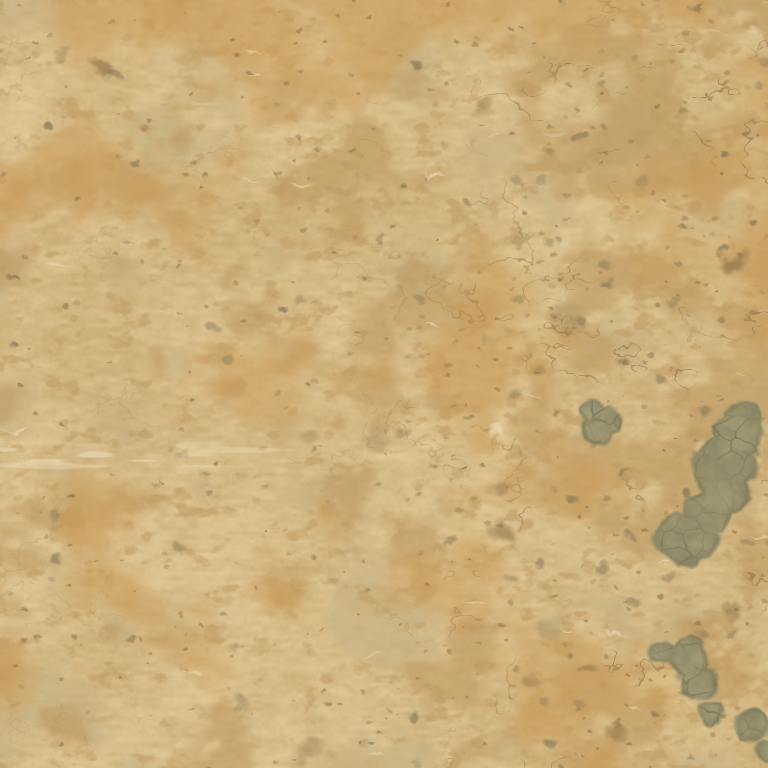
This texture is drawn by a Shadertoy shader. Its source:

```glsl
// Aged tan plaster: mottled noise with short horizontal fibres, warm stains,
// scattered brown specks and pale glints. Cracked grey-green paint flakes
// gather along the right side, built from chains of warped discs.

const vec3 PALE   = vec3(0.855, 0.757, 0.560);
const vec3 TAN    = vec3(0.805, 0.695, 0.485);
const vec3 WARM   = vec3(0.735, 0.590, 0.370);
const vec3 ORANGE = vec3(0.790, 0.610, 0.340);
const vec3 DUST   = vec3(0.770, 0.690, 0.515);
const vec3 BROWN  = vec3(0.500, 0.385, 0.240);
const vec3 OLIVE  = vec3(0.510, 0.460, 0.330);
const vec3 FLAKE  = vec3(0.605, 0.585, 0.445);
const vec3 CRACK  = vec3(0.430, 0.410, 0.310);
const vec3 GLINT  = vec3(0.940, 0.880, 0.750);

float hash(vec2 p) {
    vec3 q = fract(p.xyx * 0.1031);
    q += dot(q, q.yzx + 33.33);
    return fract((q.x + q.y) * q.z);
}

vec2 hash2(vec2 p) { return vec2(hash(p), hash(p + 37.2)); }

float noise(vec2 p) {
    vec2 i = floor(p), f = fract(p);
    f = f * f * (3.0 - 2.0 * f);
    return mix(mix(hash(i), hash(i + vec2(1, 0)), f.x),
               mix(hash(i + vec2(0, 1)), hash(i + vec2(1, 1)), f.x), f.y);
}

float fbm(vec2 p) {
    float sum = 0.0, amp = 0.533;
    for (int i = 0; i < 4; i++) {
        sum += amp * noise(p);
        p = mat2(1.6, 1.2, -1.2, 1.6) * p + 11.7;
        amp *= 0.5;
    }
    return sum;
}

vec2 warp(vec2 p, float seed) {
    return vec2(fbm(p + seed), fbm(p + seed + 41.0)) - 0.5;
}

// Ragged ellipses, one per occupied cell; share runs from left to right.
float specks(vec2 p, float cells, vec2 share, vec2 size, float seed) {
    vec2 q = p * cells + 0.5 * warp(p * cells * 2.2, seed);
    float mask = 0.0;
    for (int y = -1; y <= 1; y++)
    for (int x = -1; x <= 1; x++) {
        vec2 cell = floor(q) + vec2(x, y);
        vec2 rnd = hash2(cell + seed);
        float chance = mix(share.x, share.y, smoothstep(0.35, 0.8, cell.x / cells));
        float present = step(hash(cell + seed + 9.3), chance);
        vec2 d = (q - cell - rnd) / (size * mix(0.4, 1.0, rnd.x));
        mask = max(mask, present * mix(0.4, 1.0, rnd.y) * smoothstep(1.1, 0.3, length(d)));
    }
    return mask;
}

// Signed distance to jittered discs strung from a to b.
float chain(vec2 p, vec2 a, vec2 b, float radius, float seed) {
    float d = 1.0;
    for (int i = 0; i < 8; i++) {
        vec2 rnd = hash2(vec2(i, seed));
        vec2 centre = mix(a, b, float(i) / 7.0) + (rnd - 0.5) * radius * 1.3;
        d = min(d, length(p - centre) - radius * mix(0.55, 1.0, rnd.y));
    }
    return d;
}

// Gap between the two nearest cell points: zero on cell borders.
float cellGap(vec2 p) {
    float near = 9.0, next = 9.0;
    for (int y = -1; y <= 1; y++)
    for (int x = -1; x <= 1; x++) {
        vec2 cell = floor(p) + vec2(x, y);
        float d = length(cell + hash2(cell) - p);
        next = min(next, max(near, d));
        near = min(near, d);
    }
    return next - near;
}

void mainImage(out vec4 fragColor, in vec2 fragCoord) {
    vec2 p = fragCoord / iResolution.xy;
    float right = smoothstep(0.4, 0.85, p.x);

    // Ground: broad mottling, fibres and fine grain
    float tone = 0.62 + 1.5 * (fbm(p * 7.0) - 0.5) + 0.9 * (fbm(p * vec2(34, 62)) - 0.5)
               + 0.8 * (noise(p * vec2(60, 170)) - 0.5) + 0.4 * (noise(p * 210.0) - 0.5);
    vec3 col = mix(TAN, PALE, clamp(tone - 0.12 * right, -0.5, 1.4));
    col = mix(col, DUST, 0.6 * smoothstep(0.5, 0.72, fbm(p * 11.0 + 70.0)));

    // Warm stains, with orange ones near the upper left
    float stain = fbm(p * vec2(13, 17) + 23.0) + 0.07 * right;
    col = mix(col, WARM, 0.55 * smoothstep(0.53, 0.75, stain));
    col = mix(col, WARM, 0.5 * smoothstep(0.6, 0.8, fbm(p * vec2(42, 60) + 5.0) + 0.04 * right));
    float upperLeft = smoothstep(0.6, 1.0, p.y) * (1.0 - right);
    col = mix(col, ORANGE, 0.6 * smoothstep(0.5, 0.75, fbm(p * 8.0 + 90.0) + 0.1 * upperLeft));

    // Thin broken wisps and scattered specks
    float ridge = abs(fbm(p * vec2(20, 28) + 60.0) - 0.5);
    float wisp = smoothstep(0.02, 0.0, ridge) * smoothstep(0.5, 0.7, fbm(p * 15.0 + 33.0));
    col = mix(col, BROWN, wisp * mix(0.12, 0.5, right));
    col = mix(col, BROWN, 0.5 * specks(p, 58.0, vec2(0.07, 0.16), vec2(0.38, 0.27), 3.0));
    col = mix(col, OLIVE, 0.75 * specks(p, 25.0, vec2(0.07, 0.20), vec2(0.30, 0.23), 17.0));
    col = mix(col, BROWN, 0.55 * specks(p, 12.0, vec2(0.05, 0.11), vec2(0.32, 0.22), 29.0));

    // Pale scratches and a wrinkled crease on the left
    col = mix(col, GLINT, 0.6 * specks(p, 22.0, vec2(0.05, 0.08), vec2(0.5, 0.08), 51.0));
    col = mix(col, GLINT, 0.7 * specks(p, 15.0, vec2(0.0, 0.05), vec2(0.22, 0.16), 64.0));
    float crease = exp(-pow((p.y - 0.405) / 0.018, 2.0)) * smoothstep(0.65, 0.2, p.x);
    col = mix(col, GLINT, 0.6 * crease * smoothstep(0.6, 0.85, noise(p * vec2(16, 140))));

    // Cracked paint flakes
    vec2 w = p + 0.022 * warp(p * 30.0, 7.0);
    float d = chain(w, vec2(0.945, 0.45), vec2(0.905, 0.28), 0.039, 2.0);
    d = min(d, chain(w, vec2(0.87, 0.16), vec2(1.0, 0.04), 0.029, 5.0));
    d = min(d, chain(w, vec2(0.785, 0.46), vec2(0.785, 0.43), 0.020, 8.0));
    float cover = smoothstep(0.003, -0.004, d);
    cover = max(cover, 0.85 * specks(p, 11.0, vec2(0.0, 0.13), vec2(0.19, 0.27), 83.0));
    float cracks = smoothstep(0.13, 0.02, cellGap(w * vec2(34, 40)));
    float rim = smoothstep(0.006, 0.0, abs(d + 0.003)) * noise(p * 45.0);
    vec3 paint = FLAKE * (0.95 + 0.22 * (fbm(p * 55.0) - 0.5));
    paint = mix(paint, CRACK, max(0.75 * cracks * noise(p * 28.0 + 4.0), 0.6 * rim));
    col = mix(col, paint, 0.92 * cover);

    fragColor = vec4(col, 1.0);
}
```
